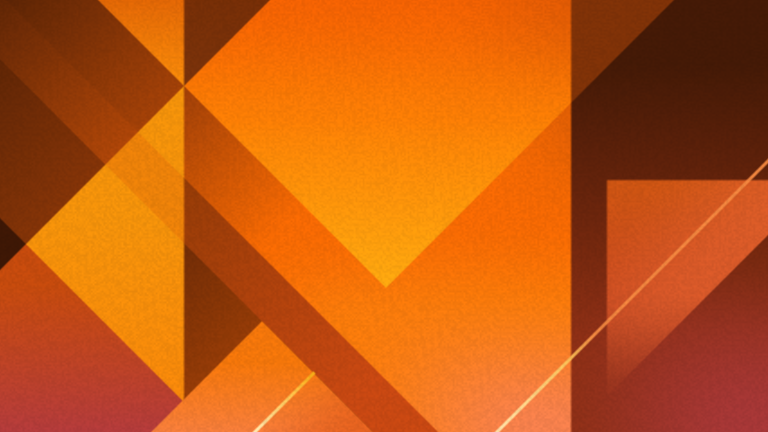
Reproduce this background procedurally as a WebGL 1 fragment shader.

```glsl
precision highp float;
// Overlapping orange and brown diagonal panels with thin light streaks and film grain.
uniform vec2 u_resolution;

// Edges in canvas heights: uprights by x, falling lines by x + y, rising lines by x - y
const float LEFT_POST = 0.426;
const float RIGHT_POST = 1.322;
const float PANE_LEFT = 1.405;
const float PANE_TOP = 0.583;
const float FALL_V = 1.227;
const float FALL_BAND = 1.014;
const float FALL_SHADE = 0.863;
const float FALL_KITE = 0.495;
const float RISE_CROSS = -0.375;
const float RISE_FOOT = 0.350;
const float RISE_V = 0.560;
const float RISE_PANE = 1.322;
const float RISE_SHORT_STREAK = 0.590;
const float RISE_LONG_STREAK = 1.1505;
const float STREAK_HALF_WIDTH = 0.0052;
const float EDGE_SOFTNESS = 0.0042;
const float GRAIN_CELLS = 240.0;
const float GRAIN_STRENGTH = 0.085;

const vec3 UMBER = vec3(0.24, 0.09, 0.02);
const vec3 BROWN = vec3(0.46, 0.18, 0.025);
const vec3 RUST = vec3(0.68, 0.27, 0.03);
const vec3 ORANGE = vec3(0.95, 0.38, 0.01);
const vec3 AMBER = vec3(0.99, 0.66, 0.06);
const vec3 CORAL = vec3(0.96, 0.50, 0.30);
const vec3 ROSE = vec3(0.70, 0.23, 0.23);
const vec3 CREAM = vec3(1.0, 0.90, 0.68);

float hash(vec2 p) {
  return fract(sin(dot(p, vec2(127.1, 311.7))) * 43758.5453);
}

float valueNoise(vec2 p) {
  vec2 i = floor(p);
  vec2 f = fract(p);
  float low = mix(hash(i), hash(i + vec2(1.0, 0.0)), f.x);
  float high = mix(hash(i + vec2(0.0, 1.0)), hash(i + 1.0), f.x);
  return mix(low, high, f.y);
}

// Smooth coverage of the side where value exceeds edge
float over(float value, float edge) {
  return smoothstep(edge - EDGE_SOFTNESS, edge + EDGE_SOFTNESS, value);
}

float under(float value, float edge) {
  return 1.0 - over(value, edge);
}

vec3 ramp(vec3 a, vec3 b, float start, float end, float value) {
  return mix(a, b, clamp((value - start) / (end - start), 0.0, 1.0));
}

float streak(float rise, float line) {
  return under(abs(rise - line), STREAK_HALF_WIDTH);
}

void main() {
  vec2 p = gl_FragCoord.xy / u_resolution.y;
  float fall = p.x + p.y;
  float rise = p.x - p.y;
  float leftSide = under(p.x, LEFT_POST);

  // Broad orange floor, dim beside the left post and coral along the bottom
  vec3 col = ramp(RUST * 0.92, vec3(0.96, 0.41, 0.01), -0.36, 0.18, rise);
  col = mix(col, vec3(0.97, 0.48, 0.04), smoothstep(0.5, 0.25, p.y) * smoothstep(0.0, 0.6, rise));
  col = mix(col, RUST, 0.4 * smoothstep(1.1, 1.4, p.x) * smoothstep(0.45, 0.8, p.y));
  col = mix(col, CORAL, smoothstep(0.34, 0.0, p.y) * smoothstep(0.75, 1.25, p.x));

  // Shaded band and the dark wedge below it
  vec3 shade = ramp(RUST * 0.85, vec3(0.78, 0.28, 0.07), -0.15, 0.75, rise);
  col = mix(col, shade, under(fall, FALL_BAND));
  vec3 wedge = ramp(BROWN * 0.95, RUST * 0.85, -0.02, 0.35, rise);
  col = mix(col, wedge, under(fall, FALL_SHADE));

  // Central amber V
  vec3 vFill = ramp(AMBER, vec3(0.98, 0.50, 0.02), 0.33, 0.72, p.y);
  vFill = mix(vFill, ORANGE, smoothstep(0.66, 1.03, p.y));
  vFill = mix(vFill, RUST, 0.3 * smoothstep(1.0, 1.4, p.x) * smoothstep(0.7, 1.0, p.y));
  col = mix(col, vFill, over(fall, FALL_V) * under(rise, RISE_V));

  // Dark triangle right of the left post
  col = mix(col, BROWN + 0.08 * (1.0 - p.y), under(rise, RISE_CROSS));

  // Left side: kite, its translucent stripe and the rose corner
  vec3 kite = ramp(vec3(0.96, 0.53, 0.04), vec3(0.95, 0.57, 0.04), 0.1, 0.5, p.y);
  float stripe = over(fall, FALL_SHADE) * under(fall, FALL_BAND);
  kite = mix(kite, vec3(0.90, 0.46, 0.03), 0.6 * stripe);
  vec3 corner = ramp(ROSE, vec3(0.77, 0.29, 0.05), 0.0, 0.34, p.y);
  vec3 lower = mix(corner, kite, over(fall, FALL_KITE));

  // Upper left panels, lighter toward the crossing
  vec3 upper = ramp(BROWN * 0.72, BROWN * 1.12, -1.0, RISE_CROSS, rise);
  vec3 lit = ramp(BROWN * 0.82, RUST, -1.0, RISE_CROSS, rise);
  upper = mix(upper, lit, over(fall, FALL_SHADE));
  upper = mix(upper, upper * 0.94, over(fall, FALL_BAND));
  upper = mix(upper, UMBER, under(fall, FALL_KITE));
  vec3 peak = ramp(vec3(0.98, 0.56, 0.04), vec3(0.88, 0.40, 0.02), 0.78, 1.0, p.y);
  upper = mix(upper, peak, over(fall, FALL_V));
  col = mix(col, mix(upper, lower, over(rise, RISE_CROSS)), leftSide);

  // Bright foot rising from the bottom edge
  vec3 foot = ramp(CORAL, vec3(0.95, 0.46, 0.04), -0.06, 0.16, p.y);
  foot = mix(foot, vec3(0.88, 0.36, 0.10), 0.8 * smoothstep(0.55, 0.82, rise));
  col = mix(col, foot, over(rise, RISE_FOOT) * under(fall, FALL_SHADE));

  // Dark right side with its lighter top corner
  vec3 wall = ramp(vec3(0.54, 0.18, 0.07), UMBER * 1.1, 0.22, 0.85, p.y);
  wall = mix(wall, ROSE * 0.93, smoothstep(0.45, 0.0, p.y) * smoothstep(1.2, 1.75, p.x));
  wall = mix(wall, BROWN * 1.08, under(rise, RISE_V));
  col = mix(col, wall, over(p.x, RIGHT_POST));

  // Glowing pane that fades toward its foot
  vec3 pane = ramp(vec3(0.76, 0.26, 0.13), vec3(0.80, 0.33, 0.07), 0.2, PANE_TOP, p.y);
  pane = mix(pane, vec3(0.87, 0.37, 0.18), 0.7 * smoothstep(0.90, 1.28, rise));
  float paneMask = over(p.x, PANE_LEFT) * under(p.y, PANE_TOP) * under(rise, RISE_PANE);
  col = mix(col, pane, paneMask * smoothstep(0.05, 0.34, p.y));

  // Light streaks
  vec3 longInk = ramp(CREAM, vec3(0.97, 0.76, 0.34), 0.0, 0.17, p.y);
  longInk = mix(longInk, vec3(0.95, 0.53, 0.25), smoothstep(0.15, 0.24, p.y));
  col = mix(col, longInk, 0.95 * streak(rise, RISE_LONG_STREAK));
  vec3 shortInk = ramp(CREAM, vec3(0.97, 0.68, 0.10), 0.0, 0.13, p.y);
  col = mix(col, shortInk, streak(rise, RISE_SHORT_STREAK) * under(fall, 0.866));

  // Film grain
  col *= 1.0 + GRAIN_STRENGTH * (valueNoise(p * GRAIN_CELLS) - 0.5);
  gl_FragColor = vec4(clamp(col, 0.0, 1.0), 1.0);
}
```
